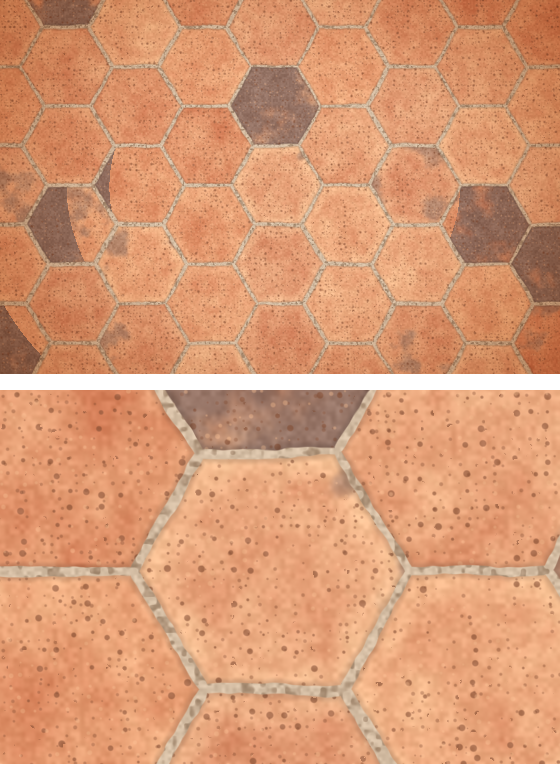
Top: the whole. Bottom: its middle third, enlarged.
Reproduce this texture procedurally as a Shadertoy shader.

```glsl
const vec2 PITCH = vec2(0.3696, 0.2113);   // two columns, one row
const vec2 ORIGIN = vec2(0.178, 0.822);    // centre of tile (0, 0)
const float SHEAR = 0.027;
const vec2 HEX = vec2(1.7320508, 1.0);

const vec3 CLAY = vec3(0.84, 0.52, 0.37);
const vec3 SAND = vec3(0.96, 0.735, 0.56);
const vec3 SLATE = vec3(0.55, 0.43, 0.385);
const vec3 PORE = vec3(0.52, 0.31, 0.21);
const vec3 GROUT = vec3(0.83, 0.74, 0.64);
const vec3 GROUT_GRIT = vec3(0.58, 0.47, 0.37);

float hash(vec2 p) {
    vec3 q = fract(p.xyx * 0.1031);
    q += dot(q, q.yzx + 33.33);
    return fract((q.x + q.y) * q.z);
}

float noise(vec2 p) {
    vec2 i = floor(p), f = fract(p);
    f = f * f * (3.0 - 2.0 * f);
    return mix(mix(hash(i), hash(i + vec2(1, 0)), f.x),
               mix(hash(i + vec2(0, 1)), hash(i + 1.0), f.x), f.y);
}

float fbm(vec2 p) {
    float sum = 0.0, amp = 0.5;
    for (int i = 0; i < 5; i++) {
        sum += amp * noise(p);
        p = mat2(1.6, 1.2, -1.2, 1.6) * p + 7.3;
        amp *= 0.5;
    }
    return sum / 0.96875;
}

// Offset from the nearest tile centre in xy, tile index in zw
vec4 hexCell(vec2 p) {
    vec2 a = round(p / HEX);
    vec2 b = round(p / HEX - 0.5) + 0.5;
    vec2 da = p - a * HEX, db = p - b * HEX;
    return dot(da, da) < dot(db, db) ? vec4(da, 2.0 * a) : vec4(db, 2.0 * b);
}

// Distance inward from the side of a flat-topped hexagon of height 1
float hexInset(vec2 p) {
    p = abs(p);
    return 0.5 - max(p.y, dot(p, vec2(0.8660254, 0.5)));
}

// Jittered dots, one at most per grid cell
float specks(vec2 p, float scale, float density, float px) {
    vec2 g = p * scale, i = floor(g);
    vec2 centre = 0.3 + 0.4 * vec2(hash(i + 11.7), hash(i + 43.1));
    float radius = mix(0.07, 0.22, hash(i + 71.3));
    float soft = px * scale;
    float d = length(fract(g) - centre) - radius;
    return step(hash(i + 5.9), density) * smoothstep(soft, -soft, d);
}

vec3 tileColor(vec2 p, vec2 id, float inset, float rim, float px) {
    vec2 q = p + id * 5.17;
    float cloud = fbm(q * 2.6);
    float wear = fbm(q * 9.0 + 31.0);

    // Fired clay, paler in worn patches and along some rims
    float tone = 0.49 + 0.5 * (hash(id + 3.1) - 0.5)
               + 0.9 * (cloud - 0.5) + 0.75 * (wear - 0.5);
    float paleRim = smoothstep(0.15, 0.02, inset + 0.22 * (cloud - 0.5));
    tone += 0.45 * hash(id + 19.4) * paleRim;
    vec3 col = mix(CLAY, SAND, clamp(tone, -0.1, 1.1));
    col.gb += vec2(0.025, 0.035) * (hash(id + 27.8) - 0.5);

    // Smoky tiles, commoner toward the border, and small stains
    float smoky = step(hash(id + 61.0), mix(0.015, 0.24, rim));
    float stained = step(hash(id + 88.0), 0.16);
    float smoke = smoky * smoothstep(0.2, 0.5, cloud + 0.1);
    smoke = max(smoke, 0.6 * stained * smoothstep(0.58, 0.75, cloud));
    col = mix(col, SLATE + 0.12 * (wear - 0.5), 0.92 * smoke);

    // Pores and grain
    float patchy = mix(0.12, 0.55, smoothstep(0.3, 0.7, wear));
    col = mix(col, PORE, 0.6 * specks(p, 15.0, patchy, px));
    col = mix(col, PORE, 0.4 * specks(p + 3.7, 27.0, patchy, px));
    col = mix(col, SAND, 0.4 * specks(p + 8.2, 21.0, 0.25, px));
    return col + 0.085 * (noise(p * 48.0) - 0.5);
}

vec3 groutColor(vec2 p) {
    float grit = smoothstep(0.5, 0.85, noise(p * 40.0));
    return mix(GROUT, GROUT_GRIT, 0.65 * grit) + 0.12 * (noise(p * 65.0) - 0.5);
}

void mainImage(out vec4 fragColor, in vec2 fragCoord) {
    vec2 uv = fragCoord / iResolution.xy;
    vec2 pos = fragCoord / iResolution.y - ORIGIN;
    pos.x += SHEAR * pos.y;
    vec2 p = pos / PITCH * HEX;
    float px = 1.0 / (iResolution.y * PITCH.y);

    // Slightly uneven tile sides
    vec2 wobble = vec2(noise(p * 5.0), noise(p * 5.0 + 23.0)) - 0.5;
    vec4 cell = hexCell(p + 0.018 * wobble);
    float inset = hexInset(cell.xy);
    float joint = mix(0.014, 0.029, noise(p * 1.3 + 9.0))
                + 0.010 * (noise(p * 22.0) - 0.5);

    vec2 fromCentre = 2.0 * uv - 1.0;
    float rim = smoothstep(0.45, 1.5, length(fromCentre * vec2(1.1, 0.85)));

    vec3 tile = tileColor(p, cell.zw, inset, rim, px);
    tile *= 1.0 - 0.13 * smoothstep(joint + 0.03, joint, inset);
    vec3 col = mix(groutColor(p), tile, smoothstep(-px, px, inset - joint));

    // Warm, darker border
    col *= mix(vec3(1.01), vec3(0.84, 0.70, 0.58), rim);
    fragColor = vec4(clamp(col, 0.0, 1.0), 1.0);
}
```
